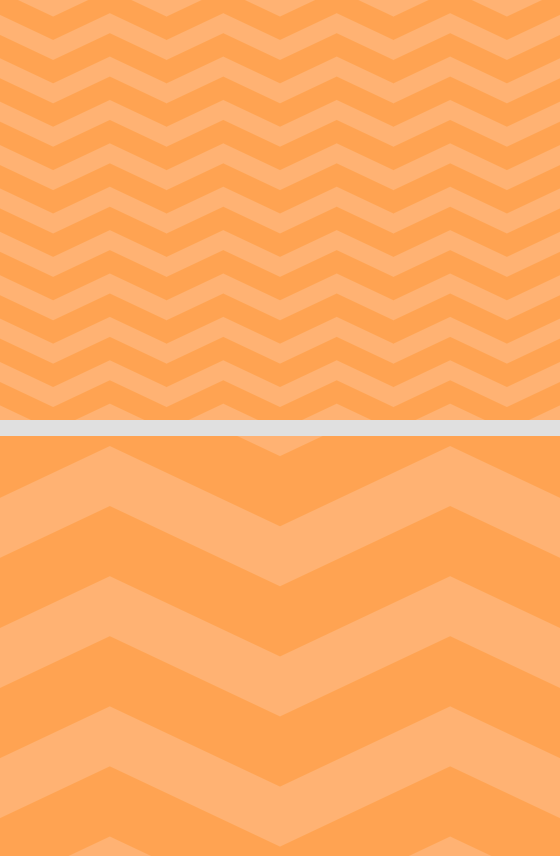
Top, the full canvas; bottom, a detail of the centre.
Give the GLSL for this pattern, as a WebGL 2 fragment shader.

```glsl
#version 300 es
precision highp float;

uniform vec2 u_resolution;
out vec4 fragColor;

// Triangle wave of period 1: 0 at whole numbers, 0.5 halfway between
float triangle(float t) {
    return abs(fract(t + 0.5) - 0.5);
}

// Signed distance to the stacked chevron bands, negative inside
float chevronDistance(vec2 p) {
    float rowHeight = 0.1033;
    float zigzagWidth = 0.2701;
    float rise = 0.0637;
    float y = p.y + 0.0321 - rise * 2.0 * triangle(p.x / zigzagWidth);
    float vertical = triangle(y / rowHeight) * rowHeight - 0.0238;
    float slope = 2.0 * rise / zigzagWidth;
    return vertical / sqrt(1.0 + slope * slope);
}

void main() {
    // Centred coordinates in units of the canvas height
    vec2 p = (gl_FragCoord.xy - 0.5 * u_resolution) / u_resolution.y;
    float pixel = 1.0 / u_resolution.y;

    vec3 orange = vec3(1.0, 0.64, 0.32);
    vec3 paleOrange = vec3(1.0, 0.70, 0.45);

    // Light bands with smoothed edges
    float band = 1.0 - smoothstep(-0.7 * pixel, 0.7 * pixel, chevronDistance(p));
    fragColor = vec4(mix(orange, paleOrange, band), 1.0);
}
```
